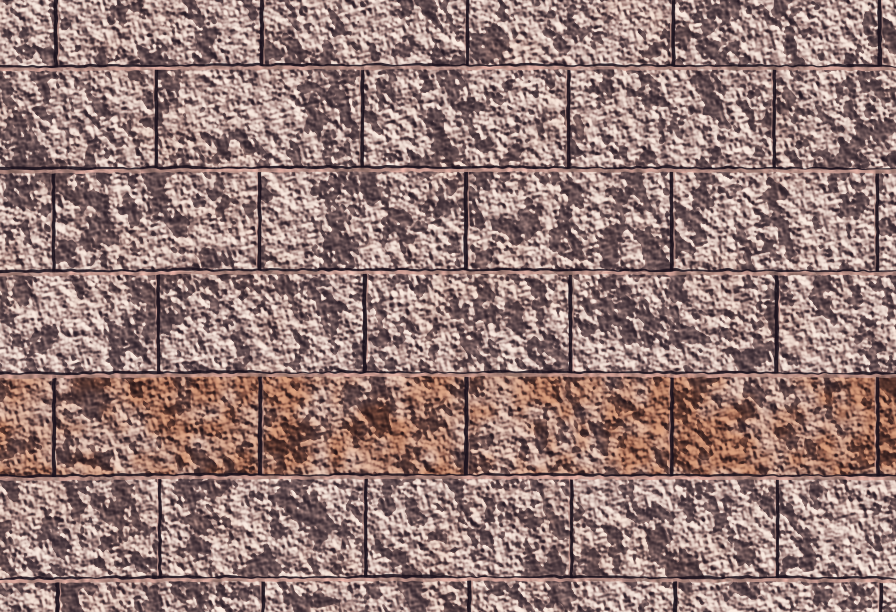
A Shadertoy shader for this texture:

```glsl
#define BLOCK vec2(0.3365, 0.1673)
#define ORIGIN vec2(0.091, 0.0535)
#define RUST_ROW 1.0
#define LIGHT_DIR vec2(0.6, 0.8)
#define RELIEF_GAIN 2.7
#define RELIEF_STEP 0.0046
#define HOLLOW_LEVEL 0.085
#define WOBBLE 0.003
#define DARK vec3(0.10, 0.065, 0.11)
#define MID vec3(0.66, 0.53, 0.51)
#define PALE vec3(0.98, 0.92, 0.88)
#define MORTAR vec3(0.74, 0.57, 0.53)

float hash(vec2 p) {
    vec3 q = fract(p.xyx * 0.1031);
    q += dot(q, q.yzx + 33.33);
    return fract((q.x + q.y) * q.z);
}

// Value noise centred on zero
float noise(vec2 p) {
    vec2 i = floor(p), f = fract(p);
    f = f * f * (3.0 - 2.0 * f);
    float low = mix(hash(i), hash(i + vec2(1, 0)), f.x);
    float high = mix(hash(i + vec2(0, 1)), hash(i + vec2(1, 1)), f.x);
    return mix(low, high, f.y) - 0.5;
}

// Octaves of noise, each turned against the last
float octaves(vec2 p, float gain) {
    float sum = 0.0, amp = 0.5;
    for (int i = 0; i < 3; i++) {
        sum += amp * noise(p + float(i) * 17.3);
        p = mat2(0.8, 0.6, -0.6, 0.8) * p * 1.95;
        amp *= gain;
    }
    return sum;
}

// Fine grain of the split stone
float grain(vec2 p) {
    return octaves(p * 58.0, 0.8);
}

// Ragged hollows, stretched along a steep falling diagonal
float hollows(vec2 p) {
    vec2 q = vec2(dot(p, vec2(0.5, -0.866)), dot(p, vec2(0.866, 0.5)));
    return octaves(q * vec2(23.0, 36.0), 0.85);
}

float band(float d, float lo, float hi) {
    float aa = 0.7 / iResolution.y;
    return smoothstep(lo - aa, lo + aa, d) * (1.0 - smoothstep(hi - aa, hi + aa, d));
}

vec3 stoneRamp(float tone) {
    vec3 shade = mix(DARK, MID, clamp(tone / 0.57, 0.0, 1.0));
    return mix(shade, PALE, clamp((tone - 0.57) / 0.43, 0.0, 1.0));
}

void mainImage(out vec4 fragColor, in vec2 fragCoord) {
    vec2 p = fragCoord / iResolution.y;

    // Running bond: every other course moves by half a block
    vec2 cell = (p - ORIGIN) / BLOCK;
    cell.y += 0.03 * noise(vec2(p.x * 2.5, 3.0));
    float row = floor(cell.y);
    cell.x += 0.5 * mod(row + 1.0, 2.0) + 0.02 * (hash(vec2(row, 8.0)) - 0.5);
    vec2 id = vec2(floor(cell.x), row);
    float blockRand = hash(id + 31.0);

    // Signed distances to the nearest joints, with ragged edges
    vec2 joint = (fract(cell + 0.5) - 0.5) * BLOCK;
    joint += WOBBLE * vec2(0.7 * noise(p * 95.0), noise(p * 95.0 + 40.0));
    float jointRand = hash(vec2(floor(cell.x + 0.5), row) + 57.0);

    // Stone face: lit grain with shaded hollows, different on each block
    vec2 s = p + 7.0 * vec2(blockRand, hash(id + 83.0));
    float height = grain(s);
    float relief = height - grain(s + LIGHT_DIR * RELIEF_STEP);
    float hollow = smoothstep(-0.05, 0.05, hollows(s) - 0.45 * height - HOLLOW_LEVEL);
    float tone = 0.71 + RELIEF_GAIN * relief + 0.25 * height + 0.05 * (blockRand - 0.5);
    tone = mix(tone, 0.42 * tone - 0.06, hollow);
    tone = 0.52 + 0.5 * tanh(1.75 * (tone - 0.53));
    vec3 color = stoneRamp(tone);

    // Rust stain on one course, with faint warmth elsewhere
    float stain = noise(p * 11.0) + 0.8 * noise(p * 40.0);
    float rust = row == RUST_ROW ? clamp(0.6 + 1.1 * stain, 0.25, 1.0) : 0.2 * max(stain, 0.0);
    color *= mix(vec3(1.0), vec3(0.88, 0.69, 0.57), rust);

    // Upright joints: a dark gap with a mortar sliver on one side
    float side = jointRand < 0.5 ? -1.0 : 1.0;
    float wear = noise(p * 45.0);
    vec3 mortar = MORTAR * (1.0 + 0.5 * noise(p * 120.0) + 0.3 * noise(p * 14.0));
    color = mix(color, mortar, (0.5 + wear) * band(joint.x * side, 0.0010, 0.0055));
    color = mix(color, DARK, 0.92 * band(joint.x, -0.0032, 0.0018 + 0.0016 * jointRand));

    // Level joints: mortar bed below a broken shadow line
    float shadowDepth = 0.0042 + 0.004 * noise(p * vec2(32.0, 3.0));
    color = mix(color, DARK, 0.88 * band(joint.y, 0.0, shadowDepth));
    color = mix(color, mortar, (0.9 + 0.5 * min(wear, 0.0)) * band(joint.y, -0.0050, 0.0008));

    fragColor = vec4(color, 1.0);
}
```
